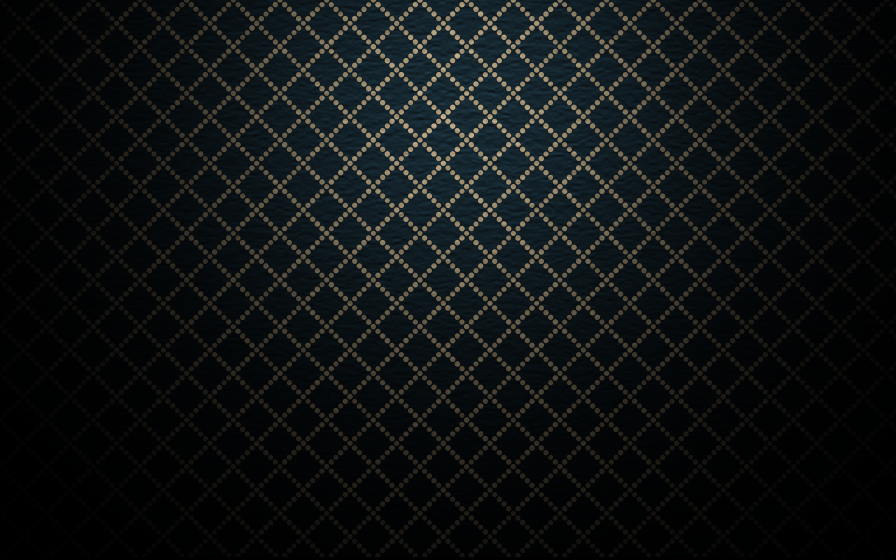
Write a WebGL 1 fragment shader that draws this pattern.

```glsl
precision highp float;

uniform vec2 u_resolution;

const float ROWS = 12.0;          // lattice repeats down the canvas
const float DOTS_PER_SIDE = 5.0;  // dots along one side of a diamond
const float DOT_RADIUS = 0.40;    // in units of dot spacing
const vec2 LIGHT_CENTER = vec2(9.9, 9.8);
const vec3 CLOTH = vec3(0.088, 0.160, 0.197);
const vec3 GOLD = vec3(0.71, 0.64, 0.51);

float hash(vec2 p) {
  vec3 q = fract(vec3(p.xyx) * 0.1031);
  q += dot(q, q.yzx + 33.33);
  return fract((q.x + q.y) * q.z);
}

float valueNoise(vec2 p) {
  vec2 cell = floor(p);
  vec2 f = fract(p);
  f = f * f * (3.0 - 2.0 * f);
  float low = mix(hash(cell), hash(cell + vec2(1.0, 0.0)), f.x);
  float high = mix(hash(cell + vec2(0.0, 1.0)), hash(cell + vec2(1.0, 1.0)), f.x);
  return mix(low, high, f.y);
}

// Height of the cloth: horizontal, slightly wavy creases
float grainHeight(vec2 p) {
  float wave = valueNoise(p * 3.0) * 0.08;
  vec2 q = vec2(p.x, p.y + wave);
  return 0.65 * valueNoise(q * vec2(6.0, 15.0))
       + 0.35 * valueNoise(q * vec2(14.0, 25.0) + 40.0);
}

// Relief lit from above
float emboss(vec2 p) {
  return grainHeight(p) - grainHeight(p + vec2(0.0, 0.045));
}

float glow(vec2 p, vec2 center, vec2 spread) {
  vec2 d = (p - center) / spread;
  return exp(-dot(d, d));
}

// 1.0 where a dot index lies on either family of diagonals
float onLattice(vec2 id, float count) {
  vec2 m = mod(id + 0.5, count);
  return 1.0 - step(1.0, min(m.x, m.y));
}

float disc(float dist, float radius, float blur) {
  return 1.0 - smoothstep(radius - blur, radius + blur, dist);
}

void main() {
  // One unit is one lattice repeat
  vec2 p = gl_FragCoord.xy / u_resolution.y * ROWS;
  float pixel = ROWS / u_resolution.y;

  // Diagonal axes, with dots at whole numbers
  vec2 diagonal = vec2(p.x + p.y, p.x - p.y) * DOTS_PER_SIDE;
  vec2 id = floor(diagonal + 0.5);
  float dist = length(diagonal - id);
  float blur = max(pixel * DOTS_PER_SIDE * 0.9, 0.05);
  float variation = hash(id + 200.0);
  float lattice = onLattice(id, DOTS_PER_SIDE);
  float dots = lattice * disc(dist, DOT_RADIUS + 0.04 * (variation - 0.5), blur);
  float shade = lattice * disc(dist, 0.52, 0.12);

  // Cloth with soft shadows around the dots
  float relief = emboss(p);
  float clothLight = glow(p, LIGHT_CENTER, vec2(5.5, 5.4));
  vec3 cloth = CLOTH * clothLight * (1.0 + 0.75 * relief);
  cloth *= 1.0 - 0.25 * shade;

  // Gold print, worn by the grain
  float goldLight = glow(p, LIGHT_CENTER, vec2(5.8, 6.7));
  float wear = 0.88 + 0.14 * variation + 0.25 * relief;
  vec3 gold = GOLD * goldLight * wear;

  vec3 color = mix(cloth, gold, dots);
  color *= smoothstep(0.06 - pixel, 0.06 + pixel, p.y);  // dark lower hem
  gl_FragColor = vec4(color, 1.0);
}
```
